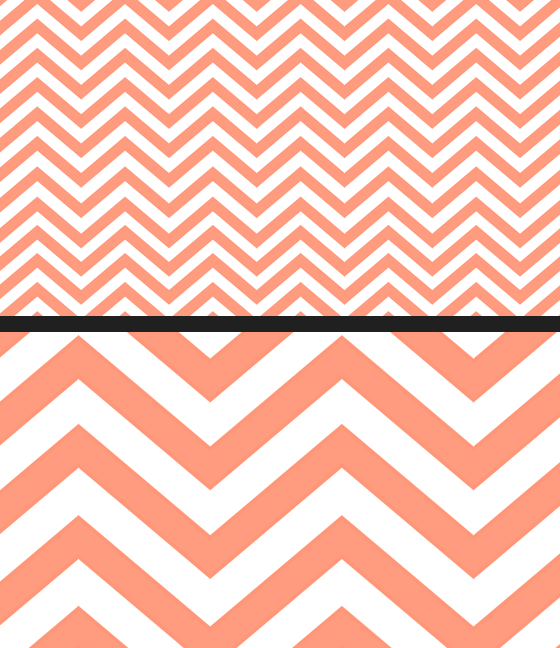
Top: the whole. Bottom: its middle third, enlarged.
Reproduce this pattern procedurally as a Shadertoy shader.

```glsl
// Coral and white chevron stripes with slightly uneven row spacing.

// Triangle wave of period 1: 0 at whole numbers, 1 halfway between.
float zigzag(float t) {
    return 2.0 * abs(fract(t + 0.5) - 0.5);
}

// Signed distance to the nearest stripe, in canvas heights; negative inside.
float chevronDistance(vec2 p) {
    float period = 120.0 / 432.0;
    float rise = 0.1174;
    float rowsPerHeight = 10.8;

    // Flatten the zigzag, then count rows downward from the top.
    float depth = 1.0 - p.y - rise * zigzag((p.x - 0.118) / period);
    float row = depth * rowsPerHeight - 1.875;
    float index = floor(row + 0.5);

    // Rows below the middle sag a little.
    float sag = 0.01 + 0.085 * exp(-0.5 * (index - 5.0) * (index - 5.0));
    float across = abs(row - index - sag) - 0.25;

    // Convert vertical distance to distance across the slanted edge.
    return across / rowsPerHeight / length(vec2(1.0, 2.0 * rise / period));
}

void mainImage(out vec4 fragColor, in vec2 fragCoord) {
    float pixel = 1.0 / iResolution.y;
    float dist = chevronDistance(fragCoord * pixel);

    // Stripe fill with a faint deeper rim just inside its edge.
    vec3 coral = mix(vec3(1.0, 0.61, 0.50), vec3(1.0, 0.59, 0.47),
                     smoothstep(-0.005, -0.003, dist));

    float coverage = 1.0 - smoothstep(-0.7 * pixel, 0.7 * pixel, dist);
    fragColor = vec4(mix(vec3(1.0), coral, coverage), 1.0);
}
```
